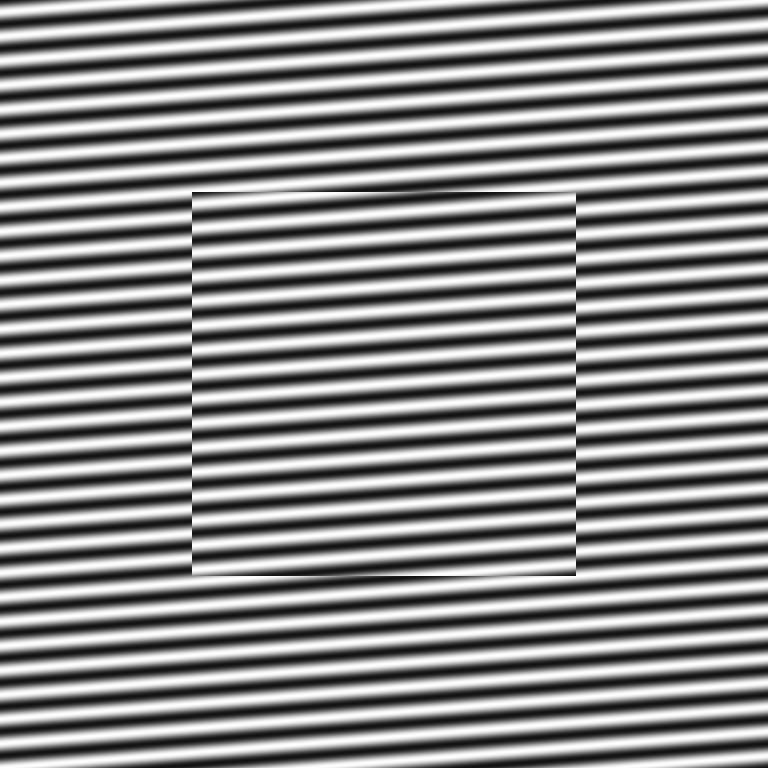
Give the GLSL for this pattern, as a WebGL 2 fragment shader.

```glsl
#version 300 es
precision highp float;
// Slightly tilted sine grating with soft dark and light bands.
// A central square shows the same grating shifted by half a period;
// both share one cosine wave whose phase is zero at the canvas centre.

uniform vec2 u_resolution;
out vec4 outColor;

const float TAU = 6.2831853;
const vec2 CYCLES = vec2(-2.5, 31.5);  // periods across and up the canvas
const float SQUARE_HALF = 0.25;        // half side of the shifted square
const vec3 DARK = vec3(0.075);
const vec3 LIGHT = vec3(0.995);

float squareDistance(vec2 p, float halfSide) {
    vec2 d = abs(p) - halfSide;
    return max(d.x, d.y);
}

void main() {
    float canvasSize = min(u_resolution.x, u_resolution.y);
    vec2 p = (gl_FragCoord.xy - 0.5 * u_resolution) / canvasSize;

    // Grating, brightest at the centre
    float wave = cos(TAU * dot(p, CYCLES));

    // Sign flip outside the square, blended over one pixel
    float outside = clamp(squareDistance(p, SQUARE_HALF) * canvasSize + 0.5, 0.0, 1.0);
    wave *= 1.0 - 2.0 * outside;

    outColor = vec4(mix(DARK, LIGHT, 0.5 + 0.5 * wave), 1.0);
}
```
